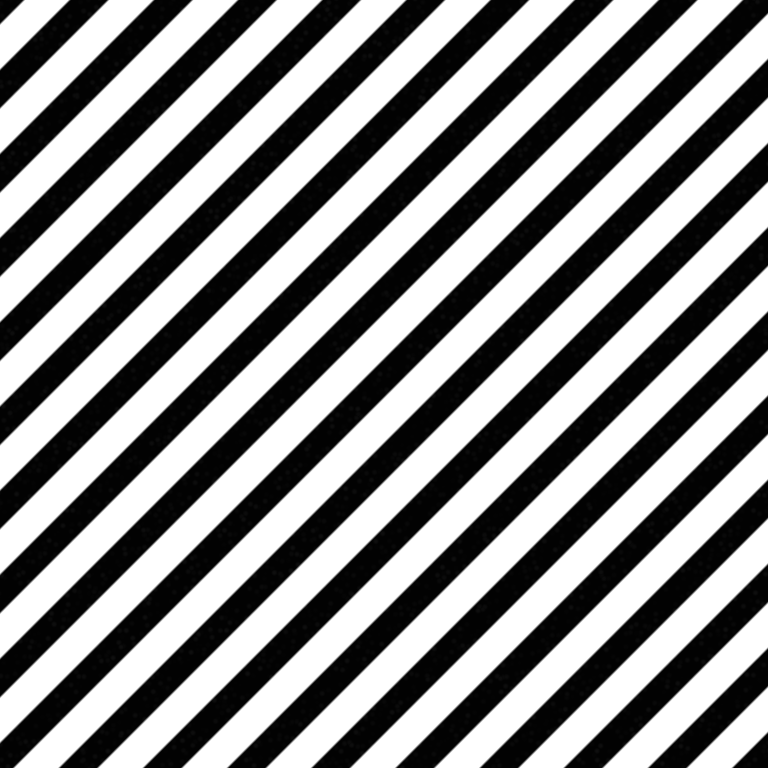
A WebGL 1 fragment shader for this pattern:

```glsl
precision highp float;
// Black diagonal stripes rising to the right on a white ground.
// The sum of x and depth below the top edge is folded into a repeating
// stripe distance; faint cellular specks wear the black ink.

uniform vec2 u_resolution;

const float PERIOD = 0.10957;      // stripe spacing along either canvas edge
const float FIRST_CENTRE = 0.1159; // first whole stripe along the top edge
const float STRIPE_WIDTH = 0.0502; // black width along either canvas edge
const float SOFTNESS = 0.0026;     // half width of the blurred stripe edge
const float SPECK_CELLS = 120.0;   // speck cells across the canvas

const vec3 PAPER = vec3(1.0);
const vec3 INK = vec3(0.007);
const vec3 SPECK = vec3(0.055);

vec2 hash2(vec2 cell) {
  vec2 p = vec2(dot(cell, vec2(127.1, 311.7)), dot(cell, vec2(269.5, 183.3)));
  return fract(sin(p) * 43758.55);
}

// Signed distance to the nearest stripe edge, negative inside the black
float stripeDistance(float position, float period, float centre, float width) {
  float fromCentre = (fract((position - centre) / period + 0.5) - 0.5) * period;
  return abs(fromCentre) - 0.5 * width;
}

// Cellular noise: soft dots of random strength, one per cell
float specks(vec2 p) {
  vec2 cell = floor(p);
  float strength = 0.0;
  for (int j = -1; j <= 1; j++) {
    for (int i = -1; i <= 1; i++) {
      vec2 neighbour = cell + vec2(float(i), float(j));
      float d = length(p - neighbour - hash2(neighbour));
      float amount = pow(hash2(neighbour + 17.0).x, 3.0);
      strength = max(strength, amount * (1.0 - smoothstep(0.1, 0.6, d)));
    }
  }
  return strength;
}

void main() {
  vec2 uv = gl_FragCoord.xy / u_resolution;
  float position = uv.x + 1.0 - uv.y;
  float pixel = 1.0 / min(u_resolution.x, u_resolution.y);

  // Stripe coverage with a slightly soft edge
  float d = stripeDistance(position, PERIOD, FIRST_CENTRE, STRIPE_WIDTH);
  float edge = max(SOFTNESS, pixel);
  float paper = smoothstep(-edge, edge, d);

  // Worn ink under clean paper
  vec3 ink = mix(INK, SPECK, specks(uv * SPECK_CELLS));
  gl_FragColor = vec4(mix(ink, PAPER, paper), 1.0);
}
```
